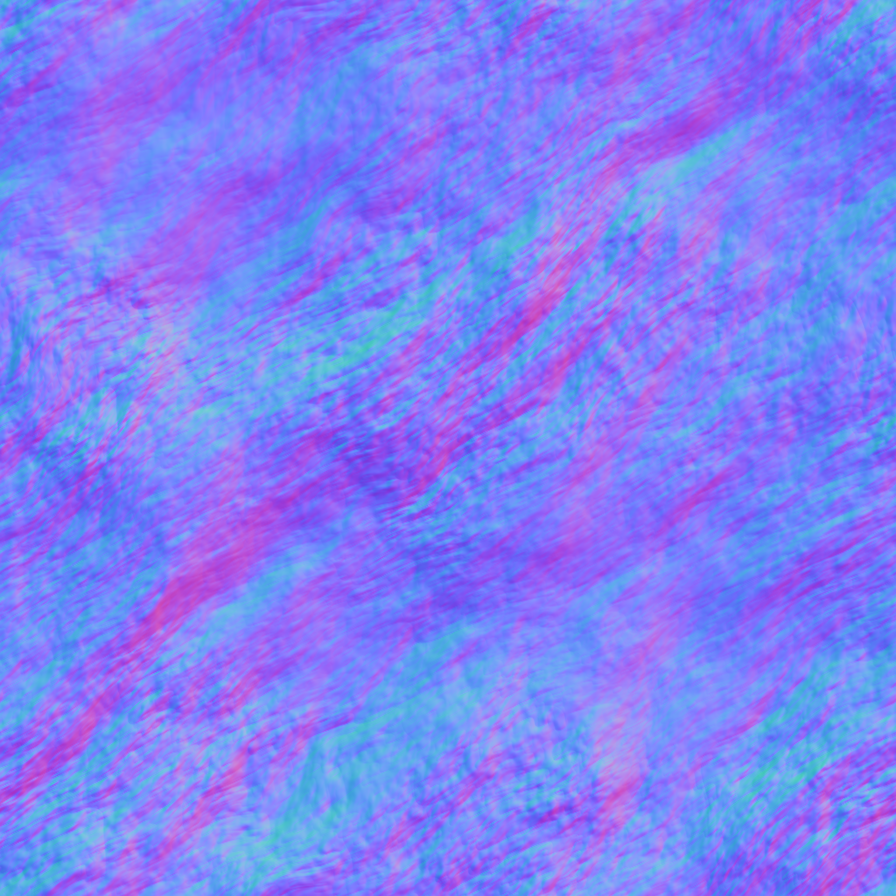
Reproduce this texture map procedurally as a Shadertoy shader.

```glsl
float hash(vec2 cell, float seed) {
    uvec3 k = uvec3(ivec3(cell, seed)) * uvec3(1597u, 3571u, 9349u);
    uint h = k.x ^ (k.y << 8) ^ (k.z << 16);
    h = (h ^ (h >> 15)) * 739391u;
    h = (h ^ (h >> 13)) * 668265u;
    h ^= h >> 16;
    return float(h & 65535u) / 65535.0;
}

vec2 wrapCell(vec2 cell, vec2 period) {
    return cell - period * floor((cell + 0.5) / period);
}

// Value noise that repeats after one unit of p
float tileNoise(vec2 p, vec2 period, float seed) {
    p *= period;
    vec2 cell = floor(p), f = p - cell;
    vec2 w = f * f * f * (f * (f * 6.0 - 15.0) + 10.0);
    vec2 lo = wrapCell(cell, period), hi = wrapCell(cell + 1.0, period);
    return mix(mix(hash(lo, seed), hash(vec2(hi.x, lo.y), seed), w.x),
               mix(hash(vec2(lo.x, hi.y), seed), hash(hi, seed), w.x), w.y);
}

float rockHeight(vec2 p) {
    vec2 diagonal = vec2(p.x + p.y, p.y - p.x);
    float rough = mix(0.6, 1.3, smoothstep(0.2, 0.8, tileNoise(diagonal, vec2(3, 4), 21.0)));

    // Bend the surface gently
    vec2 bent = p + 0.05 * (vec2(tileNoise(p, vec2(4), 31.0), tileNoise(p, vec2(4), 32.0)) - 0.5)
                  + 0.014 * (vec2(tileNoise(p, vec2(13), 33.0), tileNoise(p, vec2(13), 34.0)) - 0.5);

    // Three streak directions: x runs along, y across
    diagonal = vec2(bent.x + bent.y, bent.y - bent.x);
    vec2 shallow = vec2(bent.x, 2.0 * bent.y - bent.x);
    vec2 steep = vec2(bent.y, bent.y - 2.0 * bent.x);

    float height = 0.0, amplitude = 0.056, scale = 1.0;
    for (int i = 0; i < 6; i++) {
        float seed = float(i + 1);
        float crease = tileNoise(shallow, scale * vec2(3), seed + 50.0);
        if (i > 1) crease = abs(crease - 0.5);
        float layer = 0.75 * tileNoise(diagonal, scale * vec2(2, 5), seed)
                    + 0.5 * crease
                    + 0.35 * tileNoise(steep, scale * vec2(3), seed + 70.0);
        height += amplitude * layer * (i < 2 ? 1.0 : rough);
        amplitude *= 0.485;
        scale *= 2.0;
    }

    // Upright and level grain
    height += 0.005 * tileNoise(p, vec2(21, 17), 41.0);
    height += 0.002 * rough * tileNoise(p, vec2(70, 40), 42.0);
    height += 0.001 * rough * tileNoise(p, vec2(128, 110), 43.0);
    return height;
}

void mainImage(out vec4 fragColor, in vec2 fragCoord) {
    vec2 p = fragCoord / iResolution.xy;

    // Surface slope to tangent space normal
    vec2 e = vec2(0.001, 0.0);
    vec2 slope = vec2(rockHeight(p + e.xy) - rockHeight(p - e.xy),
                      rockHeight(p + e.yx) - rockHeight(p - e.yx)) / (2.0 * e.x);
    vec3 normal = normalize(vec3(-slope, 1.0));
    fragColor = vec4(normal * vec3(0.41, 0.41, 0.5) + 0.5, 1.0);
}
```
